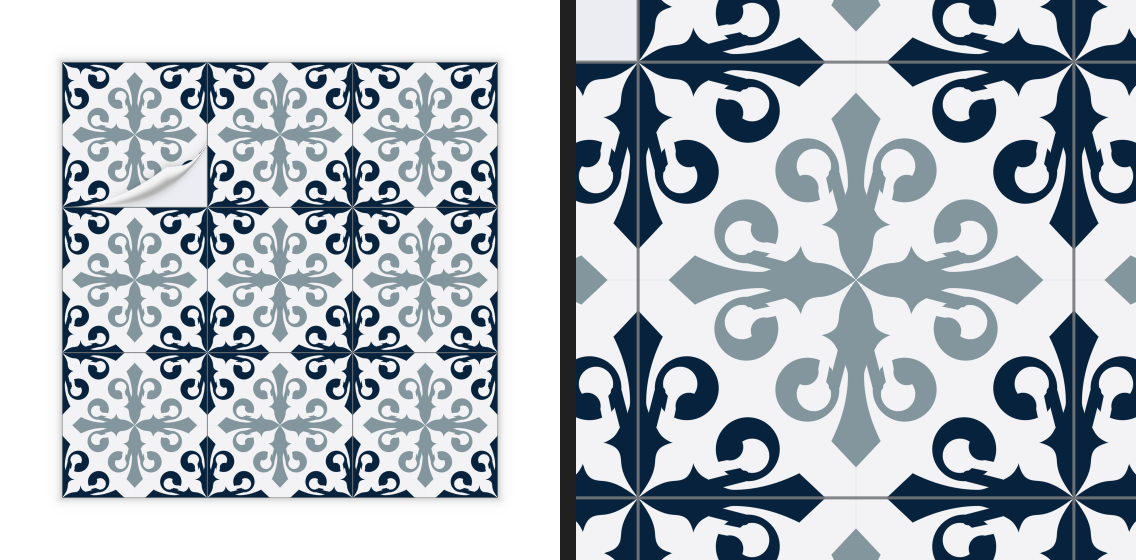
Left: the whole. Right: its middle third, enlarged.
Give the GLSL for this pattern, as a WebGL 1 fragment shader.

```glsl
precision highp float;
// Three by three panel of ornamental tiles: a four-armed scroll cross fills each
// tile centre in grey and each tile corner in navy, built from folded distance
// functions. One tile lifts at a corner and the panel casts a soft shadow.
uniform vec2 u_resolution;

const float TILE = 0.2594;        // tile side on the canvas
const float TILES = 3.0;          // tiles per side
const float MOTIF_UNITS = 3.0;    // motif units per tile side
const vec3 PAPER = vec3(1.0);
const vec3 GLAZE = vec3(0.953, 0.953, 0.965);
const vec3 GREY = vec3(0.515, 0.59, 0.62);
const vec3 NAVY = vec3(0.025, 0.135, 0.235);
const vec3 GROUT = vec3(0.46, 0.47, 0.48);
const vec3 BACKING = vec3(0.92, 0.93, 0.95);

float coverage(float d, float pixel) {
  return 1.0 - smoothstep(-0.7 * pixel, 0.7 * pixel, d);
}

float disc(vec2 p, vec2 center, float radius) {
  return length(p - center) - radius;
}

float capsule(vec2 p, vec2 a, vec2 b, float radius) {
  vec2 ab = b - a;
  float t = clamp(dot(p - a, ab) / dot(ab, ab), 0.0, 1.0);
  return length(p - a - ab * t) - radius;
}

// Half width of an arm at distance t from the motif centre.
float armWidth(float t) {
  float petal = 0.115 * sin(1.5708 * clamp(t / 0.25, 0.0, 1.0));
  float stem = mix(petal, 0.055, smoothstep(0.45, 0.66, t));
  float falloff = t < 0.38 ? 0.032 : 0.05;
  float spur = 0.12 * exp(-abs(t - 0.38) / falloff) * smoothstep(0.1, 0.25, t);
  float flare = 0.115 * pow(clamp((t - 0.65) / 0.46, 0.0, 1.0), 2.0);
  float point = (1.29 - t) * 0.94;
  return min(stem + spur + flare, point);
}

float armDistance(vec2 p) {
  float w = armWidth(p.y);
  float slope = (armWidth(p.y + 0.005) - w) / 0.005;
  return (p.x - w) / sqrt(1.0 + slope * slope);
}

// Scroll beside an arm: hollowed disc, open throat, round end and root.
float scrollDistance(vec2 p) {
  float d = disc(p, vec2(0.335, 0.755), 0.22);
  d = max(d, -disc(p, vec2(0.29, 0.785), 0.118));
  d = max(d, -capsule(p, vec2(0.25, 0.74), vec2(0.2, 0.5), 0.036));
  d = min(d, disc(p, vec2(0.35, 0.632), 0.092));
  return min(d, capsule(p, vec2(0.075, 0.44), vec2(0.15, 0.73), 0.038));
}

float motifDistance(vec2 p) {
  p = abs(p);
  p = vec2(min(p.x, p.y), max(p.x, p.y));
  return min(armDistance(p), scrollDistance(p));
}

vec3 tileColor(vec2 grid, float pixel) {
  vec2 fromCenter = fract(grid) - 0.5;
  vec2 fromCorner = fract(grid + 0.5) - 0.5;
  float motifPixel = pixel * MOTIF_UNITS;
  vec3 color = GLAZE;
  // Faint seams through the tile centre.
  float seam = min(abs(fromCenter.x), abs(fromCenter.y));
  color -= 0.018 * coverage(seam - 0.002, pixel);
  color = mix(color, GREY, coverage(motifDistance(fromCenter * MOTIF_UNITS), motifPixel));
  color = mix(color, NAVY, coverage(motifDistance(fromCorner * MOTIF_UNITS), motifPixel));
  return color;
}

// Lifted corner of one tile, q in tile units from its lower left.
vec3 peelCorner(vec3 color, vec2 q, float pixel) {
  float inside = step(0.0, q.x) * step(q.x, 1.0) * step(0.0, q.y) * step(q.y, 1.0);
  float x = clamp(q.x, 0.0, 1.0);
  float low = 0.43 * pow(x, 4.0);
  float rise = max(x - 0.72, 0.0) / 0.28;
  float high = x < 0.72 ? 0.28 * pow(x / 0.72, 2.0) : 0.28 + 0.17 * pow(rise, 3.0);
  float across = clamp((q.y - low) / max(high - low, 0.001), 0.0, 1.0);
  float shade = 0.96 - 0.27 * exp(-pow((across - 0.28) / 0.25, 2.0)) * smoothstep(0.1, 0.6, x);
  float castShadow = 0.14 * exp(-max(q.y - high, 0.0) / 0.025) * smoothstep(0.15, 0.6, x);
  vec3 peeled = color * (1.0 - castShadow);
  peeled = mix(peeled, vec3(shade), coverage(q.y - high, 1.4 * pixel));
  vec3 under = BACKING - 0.08 * exp(-max(low - q.y, 0.0) / 0.02);
  peeled = mix(peeled, under, coverage(q.y - low, 1.4 * pixel));
  return mix(color, peeled, inside);
}

void main() {
  float side = min(u_resolution.x, u_resolution.y);
  vec2 uv = (gl_FragCoord.xy - 0.5 * u_resolution) / side;
  float pixel = 1.0 / (side * TILE);
  vec2 grid = uv / TILE + 0.5 * TILES;

  // Panel outline and its soft shadow.
  vec2 outside = abs(uv / TILE) - 0.5 * TILES;
  float panel = max(outside.x, outside.y);
  float gap = length(max(outside, 0.0));
  vec3 color = PAPER - 0.2 * exp(-gap / 0.025);

  vec3 tiles = tileColor(grid, pixel);
  tiles = peelCorner(tiles, grid - vec2(0.0, 2.0), pixel);
  vec2 toLine = abs(fract(grid + 0.5) - 0.5);
  float line = min(toLine.x, toLine.y) - 0.0035;
  tiles = mix(tiles, GROUT, 0.9 * coverage(line, pixel));

  color = mix(color, tiles, coverage(panel, pixel));
  gl_FragColor = vec4(color, 1.0);
}
```
